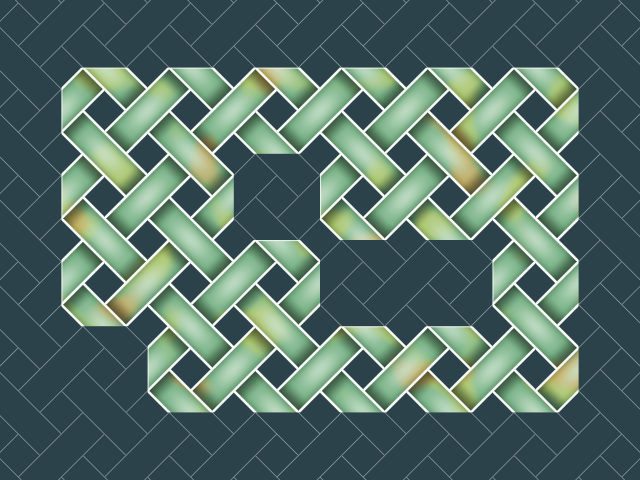
Give the GLSL for this pattern, as a WebGL 1 fragment shader.

```glsl
precision highp float;
// A woven green ribbon panel on a dark slate ground lined with the same weave.
// Diagonal axes turn the weave into 3:1 bricks that alternate over and under;
// a union of grid cells decides where the bricks are filled.

uniform vec2 u_resolution;

vec2 hashGradient(vec2 cell) {
  float angle = 6.2832 * fract(sin(dot(cell, vec2(127.1, 311.7))) * 4375.85);
  return vec2(cos(angle), sin(angle));
}

float gradientNoise(vec2 p) {
  vec2 i = floor(p);
  vec2 f = p - i;
  vec2 s = f * f * f * (f * (f * 6.0 - 15.0) + 10.0);
  vec2 e = vec2(1.0, 0.0);
  float low = mix(dot(hashGradient(i), f),
                  dot(hashGradient(i + e.xy), f - e.xy), s.x);
  float high = mix(dot(hashGradient(i + e.yx), f - e.yx),
                   dot(hashGradient(i + e.xx), f - e.xx), s.x);
  return mix(low, high, s.y);
}

float boxCover(vec2 p, vec2 center, vec2 halfSize, float pixel) {
  vec2 d = abs(p - center) - halfSize;
  return clamp(0.5 - max(d.x, d.y) / pixel, 0.0, 1.0);
}

// Six by four cells, with two windows and a missing lower-left corner
float panelMask(vec2 p, float pixel) {
  float panel = boxCover(p, vec2(0.0), vec2(3.0, 2.0), pixel);
  panel *= 1.0 - boxCover(p, vec2(-0.5, 0.5), vec2(0.5), pixel);
  panel *= 1.0 - boxCover(p, vec2(1.0, -0.5), vec2(1.0, 0.5), pixel);
  return panel * (1.0 - boxCover(p, vec2(-3.0, -2.0), vec2(1.0), pixel));
}

// Signed distance to a brick, given its along and across coordinates
float brickDistance(vec2 local) {
  vec2 d = abs(local) - vec2(0.75, 0.25);
  return max(d.x, d.y) * 0.7071;
}

vec3 ribbonColor(vec2 local, vec2 p) {
  vec3 color = vec3(0.44, 0.68, 0.50);

  // Yellow-green patches with rarer amber cores
  float patches = gradientNoise(p * 1.7 + vec2(3.7, 8.2));
  float amber = gradientNoise(p * 1.35 + vec2(21.3, 5.6));
  color = mix(color, vec3(0.66, 0.77, 0.40), smoothstep(0.08, 0.42, patches));
  color = mix(color, vec3(0.80, 0.65, 0.33), 0.85 * smoothstep(0.27, 0.5, amber));

  // Soft sheen in the middle, shade where the ribbon dips under
  float sheen = exp(-5.5 * local.x * local.x - 32.0 * local.y * local.y);
  color = mix(color, vec3(0.80, 0.89, 0.81), 0.8 * sheen);
  color *= 1.0 - 0.14 * smoothstep(0.12, 0.25, abs(local.y));
  return color * (1.0 - 0.48 * smoothstep(0.46, 0.75, abs(local.x)));
}

void main() {
  float cellSize = 0.1796;
  float pixel = 1.0 / (u_resolution.y * cellSize);
  vec2 p = (gl_FragCoord.xy - 0.5 * u_resolution) * pixel;

  // Falling bricks run along diagonal.y, rising bricks along diagonal.x
  vec2 diagonal = vec2(p.x + p.y, p.x - p.y);
  vec2 strip = floor(diagonal);
  vec2 across = diagonal - strip - 0.5;
  vec2 falling = vec2(mod(diagonal.y + 0.5 - strip.x, 2.0) - 1.0, across.x);
  vec2 rising = vec2(mod(diagonal.x - 0.5 - strip.y, 2.0) - 1.0, across.y);
  float fallingDist = brickDistance(falling);
  float risingDist = brickDistance(rising);
  float edgeDist = min(abs(fallingDist), abs(risingDist));
  float brickDist = min(fallingDist, risingDist);
  float brick = clamp(0.5 - brickDist / pixel, 0.0, 1.0);

  // Slate ground with hairline weave
  vec3 slate = vec3(0.17, 0.26, 0.29);
  float hairline = clamp(0.5 + (0.004 - edgeDist) / pixel, 0.0, 1.0);
  vec3 ground = mix(slate, vec3(0.62, 0.68, 0.69), 0.85 * hairline);

  // Ribbons with bright outlines
  vec2 local = fallingDist < risingDist ? falling : rising;
  vec3 white = vec3(0.97, 0.98, 0.97);
  vec3 weave = mix(slate, ribbonColor(local, p), brick);
  float outline = clamp(0.5 + (0.0145 - edgeDist) / pixel, 0.0, 1.0);
  weave = mix(weave, white, outline);

  // Thin rim on the left and top cut edges
  float rim = 1.0 - panelMask(p + vec2(-0.013, 0.013), pixel);
  weave = mix(weave, white, 0.8 * rim * brick);

  gl_FragColor = vec4(mix(ground, weave, panelMask(p, pixel)), 1.0);
}
```
